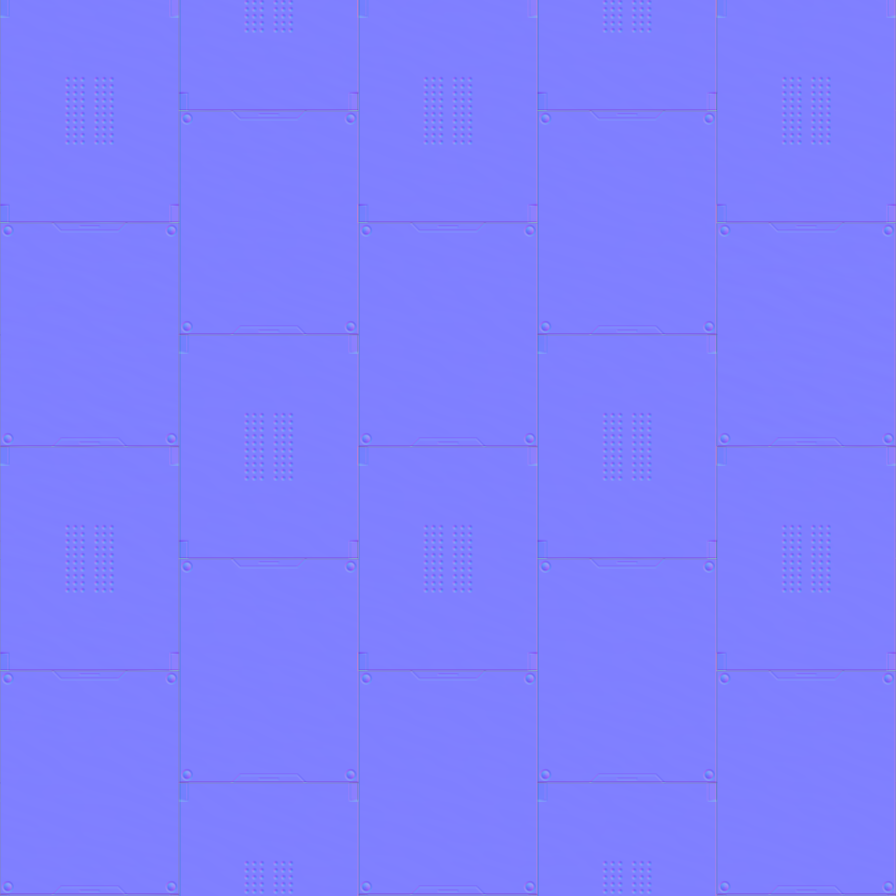
Write a Shadertoy shader that draws this texture map.

```glsl
// Tangent-space normal map of staggered sci-fi wall panels: vented plates alternate with screwed plates.

// Lengths are in thousandths of the canvas.
const float CANVAS = 1000.0;
const vec2 PANEL_COUNT = vec2(5.0, 4.0);
const vec2 PANEL_SIZE = CANVAS / PANEL_COUNT;
const float SEAM_SHIFT = 1.4;
const float SEAM_WIDTH = 0.8;
const float SEAM_DEPTH = 0.95;
const float LINE_WIDTH = 1.2;
const float LINE_DEPTH = 0.32;

const float VENT_OFFSET = 16.2;            // centre of each hole group
const vec2 HOLE_PITCH = vec2(8.4, 7.8);
const float HOLE_RADIUS = 2.6;
const float HOLE_DEPTH = 0.65;
const vec2 BRACKET_SIZE = vec2(9.5, 19.5);
const float BRACKET_SLOPE = 0.1;

const vec2 SCREW_INSET = vec2(8.7, 8.8);
const float SCREW_RADIUS = 4.8;
const float TAB_HALF_BASE = 41.0;
const float TAB_HEIGHT = 9.0;
const float SLOT_HALF = 10.5;
const float SLOT_INSET = 4.3;

const float WEAR_HEIGHT = 0.12;
const float SLOPE_STEP = 0.15;
const float FILTER_SIZE = CANVAS / 400.0;
const int FILTER_TAPS = 4;

float hash(vec2 p) {
    vec3 q = fract(p.xyx * vec3(0.1031, 0.1030, 0.0973));
    q += dot(q, q.yzx + 33.33);
    return fract((q.x + q.y) * q.z);
}

float cornerGradient(vec2 corner, vec2 offset) {
    float angle = 6.2832 * hash(corner);
    return dot(vec2(cos(angle), sin(angle)), offset);
}

float gradientNoise(vec2 p) {
    vec2 i = floor(p), f = fract(p);
    vec2 u = f * f * f * (f * (f * 6.0 - 15.0) + 10.0);
    vec2 e = vec2(0.0, 1.0);
    return mix(mix(cornerGradient(i, f), cornerGradient(i + e.yx, f - e.yx), u.x),
               mix(cornerGradient(i + e.xy, f - e.xy), cornerGradient(i + 1.0, f - 1.0), u.x), u.y);
}

float groove(float distance, float width, float depth) {
    return -depth * (1.0 - smoothstep(0.0, width, abs(distance)));
}

// Two groups of 3 by 10 holes, with sloped brackets in the corners.
float ventedPlate(vec2 fromCentre, vec2 fromEdge) {
    float groupX = fromCentre.x - VENT_OFFSET;
    vec2 hole = vec2(
        groupX - HOLE_PITCH.x * clamp(round(groupX / HOLE_PITCH.x), -1.0, 1.0),
        fromCentre.y - HOLE_PITCH.y * (clamp(floor(fromCentre.y / HOLE_PITCH.y), 0.0, 4.0) + 0.5));
    float h = -HOLE_DEPTH * (1.0 - smoothstep(0.6, HOLE_RADIUS, length(hole)));

    vec2 outside = fromEdge - BRACKET_SIZE;
    float bracket = max(outside.x, outside.y);
    float inside = 1.0 - smoothstep(-1.5, 1.5, bracket);
    h += inside * BRACKET_SLOPE * min(outside.x, 0.0);
    return h + groove(bracket, LINE_WIDTH, LINE_DEPTH);
}

// Four corner screws, with a slotted trapezoid tab at top and bottom.
float screwedPlate(vec2 fromCentre, vec2 fromEdge) {
    float r = length(fromEdge - SCREW_INSET);
    float h = groove(r - SCREW_RADIUS, 1.6, 0.55);
    h += 0.5 * (1.0 - smoothstep(0.5, SCREW_RADIUS - 1.0, r));

    float slant = dot(vec2(fromCentre.x - TAB_HALF_BASE, fromEdge.y), vec2(0.707));
    h += groove(max(fromEdge.y - TAB_HEIGHT, slant), LINE_WIDTH, LINE_DEPTH);
    vec2 slot = vec2(max(fromCentre.x - SLOT_HALF, 0.0), fromEdge.y - SLOT_INSET);
    return h + groove(length(slot), LINE_WIDTH, LINE_DEPTH);
}

float panelHeight(vec2 p) {
    vec2 grid = (p - vec2(0.0, SEAM_SHIFT)) / PANEL_SIZE;
    float column = floor(grid.x);
    grid.y -= 0.5 * mod(column, 2.0);      // half-panel stagger
    vec2 id = floor(grid);
    vec2 fromCentre = abs(fract(grid) - 0.5) * PANEL_SIZE;
    vec2 fromEdge = 0.5 * PANEL_SIZE - fromCentre;

    float h = mod(id.y, 2.0) > 0.5 ? ventedPlate(fromCentre, fromEdge)
                                   : screwedPlate(fromCentre, fromEdge);
    h += groove(min(fromEdge.x, fromEdge.y), SEAM_WIDTH, SEAM_DEPTH);

    // Faint slanted dents, stronger on a few panels.
    float wear = mix(0.08, 1.0, pow(hash(id + 17.0), 3.0));
    vec2 streak = vec2(p.x - 0.3 * p.y, p.y + 0.3 * p.x) / vec2(42.0, 13.0);
    return h + WEAR_HEIGHT * wear * gradientNoise(streak + 9.0 * id);
}

vec3 surfaceNormal(vec2 p) {
    vec2 e = vec2(SLOPE_STEP, 0.0);
    float h = panelHeight(p);
    vec2 slope = vec2(panelHeight(p + e.xy), panelHeight(p + e.yx)) - h;
    return normalize(vec3(-slope / SLOPE_STEP, 1.0));
}

void mainImage(out vec4 fragColor, in vec2 fragCoord) {
    vec2 p = CANVAS * fragCoord / iResolution.xy;
    vec3 normal = vec3(0.0);
    for (int y = 0; y < FILTER_TAPS; y++)
        for (int x = 0; x < FILTER_TAPS; x++) {
            vec2 tap = (vec2(x, y) + 0.5) / float(FILTER_TAPS) - 0.5;
            normal += surfaceNormal(p + tap * FILTER_SIZE);
        }
    normal /= float(FILTER_TAPS * FILTER_TAPS);
    fragColor = vec4(0.5 + 0.5 * normal, 1.0);
}
```
